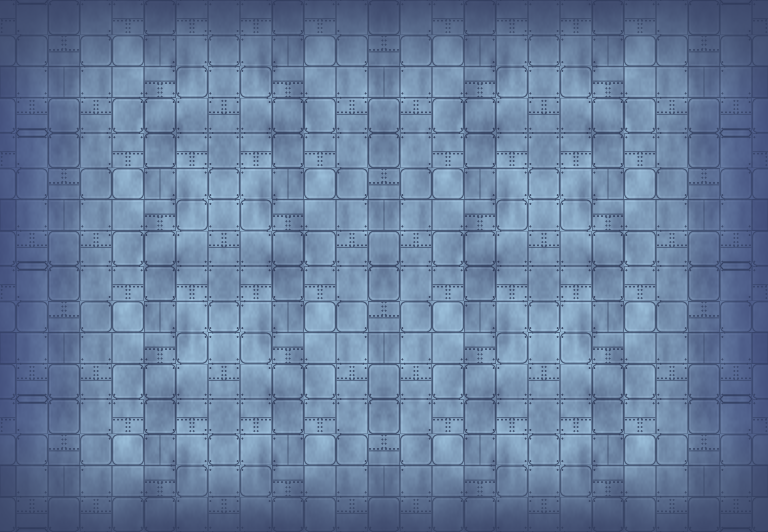
Reproduce this texture procedurally as a Shadertoy shader.

```glsl
// Weathered blue metal plates: columns folded by mirrors around the centre,
// four stacked repeats of four rows. Some plates have round corners, riveted
// strips or dark faces; cloudy wear and a dark violet border lie on top.

const float COLUMNS = 24.0;        // plates across
const float REPEATS = 4.0;         // repeats down, four rows each
const float FOLD = 5.0;            // columns between mirror axes
const float OUTER_ROW = 1.06;      // height of the first and last row
const float LINE_HALF = 0.018;     // half width of a joint, in plates
const float RIVET_RADIUS = 0.03;
const float RIVET_STEP = 0.125;
const float STRIP_DEPTH = 0.5;
const float CORNER_RADIUS = 0.17;
const vec3 SHADE = vec3(0.22, 0.26, 0.40);
const vec3 LIGHT = vec3(0.56, 0.69, 0.80);
const vec3 JOINT = vec3(0.13, 0.17, 0.29);

float hash(vec2 p) {
    vec3 q = fract(p.xyx * 0.1031);
    q += dot(q, q.yzx + 33.33);
    return fract((q.x + q.y) * q.z);
}

// Value noise that wraps vertically
float noise(vec2 p, float wrapY) {
    vec2 i = floor(p), f = fract(p);
    f = f * f * (3.0 - 2.0 * f);
    float y0 = mod(i.y, wrapY), y1 = mod(i.y + 1.0, wrapY);
    return mix(mix(hash(vec2(i.x, y0)), hash(vec2(i.x + 1.0, y0)), f.x),
               mix(hash(vec2(i.x, y1)), hash(vec2(i.x + 1.0, y1)), f.x), f.y);
}

float cover(float d, float radius, float px) {
    return 1.0 - smoothstep(radius - 0.5 * px, radius + 0.5 * px, d);
}

float roundBox(vec2 p, vec2 halfSize, float r) {
    vec2 q = abs(p) - halfSize + r;
    return length(max(q, 0.0)) + min(max(q.x, q.y), 0.0) - r;
}

// Evenly spaced rivets along one direction
float rivetRow(float along, float across, float px) {
    float s = (fract(along / RIVET_STEP) - 0.5) * RIVET_STEP;
    return cover(length(vec2(s, across)), RIVET_RADIUS, px);
}

bool isCol(float col, float wanted) { return abs(col - wanted) < 0.5; }

void mainImage(out vec4 fragColor, in vec2 fragCoord) {
    vec2 uv = fragCoord / iResolution.xy;
    float px = COLUMNS / iResolution.x;

    // Mirrored columns and repeated rows
    float across = abs(uv.x - 0.5) * COLUMNS;
    float x = abs(mod(across + FOLD, 2.0 * FOLD) - FOLD);
    float y = fract((1.0 - uv.y) * REPEATS) * 4.0;
    float col = floor(x + 0.5);
    float row = step(OUTER_ROW, y) + step(2.0, y) + step(4.0 - OUTER_ROW, y);
    bool outer = row < 0.5 || row > 2.5;
    float rowHeight = outer ? OUTER_ROW : 2.0 - OUTER_ROW;
    float top = row < 0.5 ? 0.0 : row < 1.5 ? OUTER_ROW : row < 2.5 ? 2.0 : 4.0 - OUTER_ROW;
    vec2 f = vec2(x - col, y - top - 0.5 * rowHeight);
    vec2 halfSize = 0.5 * vec2(1.0, rowHeight);

    // Kind of plate
    bool strip = row < 0.5 ? isCol(col, 2.0) || isCol(col, 4.0)
               : row < 1.5 ? isCol(col, 0.0)
               : row < 2.5 ? isCol(col, 3.0)
               : isCol(col, 1.0) || isCol(col, 5.0);
    bool darkFace = (isCol(row, 1.0) && isCol(col, 3.0)) ||
        (isCol(row, 2.0) && (isCol(col, 0.0) || across > COLUMNS * 0.5 - 0.5));
    bool shadedCol = isCol(col, 0.0) || isCol(col, 3.0);
    bool rounded = (outer && shadedCol) ||
        (!strip && !darkFace && hash(vec2(col, row) + 7.0) > 0.55);

    // Cloudy wear, vertical streaks and grain
    float tone = 0.80 + 0.10 * (hash(vec2(col, row) + 31.0) - 0.5);
    tone += 0.36 * (noise(vec2(x * 1.6, y) + 3.0, 4.0) - 0.5);
    tone += 0.22 * (noise(vec2(x * 5.0, y * 1.5), 6.0) - 0.5);
    tone += 0.14 * (noise(vec2(x * 5.0, y * 4.0) + 20.0, 16.0) - 0.5);
    tone += 0.10 * (noise(vec2(across * 16.0, uv.y * 160.0), 160.0) - 0.5);
    tone += 0.12 * (noise(vec2(across * 0.7, uv.y * 6.0), 6.0) - 0.5);
    tone -= darkFace ? 0.25 : shadedCol ? 0.15 : 0.0;
    tone -= 0.10 * smoothstep(0.8, 0.0, min(y, 4.0 - y));

    // Dark border
    vec2 edge = min(uv, 1.0 - uv);
    float border = smoothstep(-0.06, 0.19, edge.x) * smoothstep(-0.05, 0.19, edge.y);
    tone *= mix(0.05, 1.0, border);
    vec3 color = mix(SHADE, LIGHT, clamp(tone, -0.1, 1.12));
    color.b += 0.04 * smoothstep(0.14, 0.02, edge.x) * smoothstep(0.05, 0.25, edge.y);

    // Joints
    float plate = roundBox(f, halfSize - (rounded ? 0.015 : 0.0), rounded ? CORNER_RADIUS : 0.0);
    float ink = 0.62 * cover(abs(plate), LINE_HALF, px);
    color += 0.05 * cover(abs(plate + 0.06), LINE_HALF, px) * border;

    // Riveted strip with a seam across it
    if (strip) {
        float fromEdge = halfSize.y + (row < 0.5 || isCol(row, 2.0) ? -f.y : f.y);
        ink = max(ink, 0.5 * cover(abs(fromEdge - STRIP_DEPTH), LINE_HALF, px));
        ink = max(ink, 0.7 * rivetRow(f.x, fromEdge - STRIP_DEPTH + 0.06, px));
        if (fromEdge < STRIP_DEPTH)
            ink = max(ink, 0.65 * rivetRow(f.y, abs(f.x) - 0.05, px));
    }
    if (darkFace) ink = max(ink, 0.4 * cover(abs(f.x), LINE_HALF, px));

    // Rings of six rivets at some corners
    vec2 corner = halfSize - abs(f);
    float joint = mod(row + step(0.0, f.y), 4.0);
    if (hash(vec2(floor(x + 0.5 + 0.5 * sign(f.x)), joint) + 53.0) > 0.35)
        for (int i = 0; i < 2; i++) {
            float angle = float(i) * 1.0472;
            vec2 rivet = 0.15 * vec2(cos(angle), sin(angle));
            ink = max(ink, 0.75 * cover(length(corner - rivet), RIVET_RADIUS, px));
        }

    // Long slots near the side edges
    vec2 s = abs(vec2(across - 11.0, min(y, 4.0 - y)));
    float slot = max(s.y - 0.11, s.x + s.y - 0.5);
    ink = max(ink * (1.0 - cover(slot, 0.0, px)), 0.85 * cover(abs(slot), 0.03, px));

    fragColor = vec4(mix(color, JOINT, ink * mix(0.5, 1.0, border)), 1.0);
}
```
